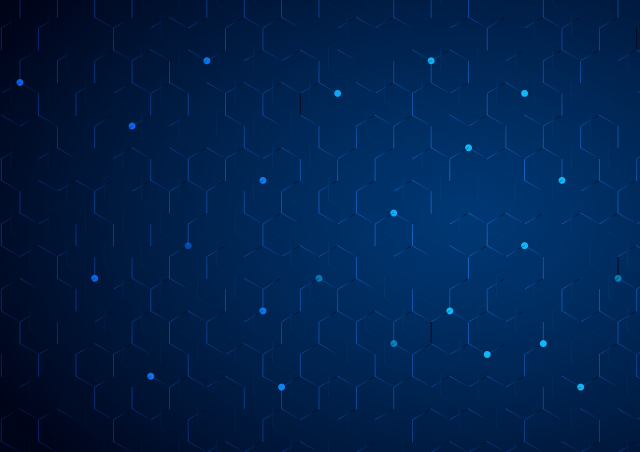
This background is drawn by a WebGL 2 fragment shader. Its source:

```glsl
#version 300 es
precision highp float;
// Dark blue technology background: broken honeycomb lines with glowing nodes.

uniform vec2 u_resolution;
out vec4 fragColor;

// Honeycomb measures, in canvas heights
const float CELL_W = 0.0827;
const float ROW_H = 0.0722;
const float SIDE = 0.0481;
const vec2 GRID_ORIGIN = vec2(0.0028, 0.0233);

float hash(vec2 p) {
  vec3 q = fract(vec3(p.xyx) * vec3(0.1031, 0.1030, 0.0973));
  q += dot(q, q.yzx + 33.33);
  return fract((q.x + q.y) * q.z);
}

// Lower vertex of the upright edge in a given column and row
vec2 vertexAt(float column, float row) {
  return GRID_ORIGIN + vec2((column + 0.5 * mod(row, 2.0)) * CELL_W, row * ROW_H);
}

float nearestColumn(float x, float row) {
  return round((x - GRID_ORIGIN.x) / CELL_W - 0.5 * mod(row, 2.0));
}

// x: distance to the segment from the origin to b, y: position along it
vec2 segment(vec2 p, vec2 b) {
  float t = clamp(dot(p, b) / dot(b, b), 0.0, 1.0);
  return vec2(length(p - b * t), t);
}

float stroke(float dist, float halfWidth, float pixel) {
  return clamp((halfWidth - dist) / pixel + 0.5, 0.0, 1.0);
}

// x: lit line coverage, y: shadow line coverage
vec2 honeycomb(vec2 p, float seed, float pixel) {
  float row = floor((p.y - GRID_ORIGIN.y + ROW_H - SIDE) / ROW_H);
  float column = nearestColumn(p.x, row);
  vec2 local = p - vertexAt(column, row);
  vec2 id = vec2(column, row) + 20.0 + seed;
  vec2 ink = vec2(0.0);

  // Upright edge, lit or now and then black
  float pick = hash(id);
  vec2 s = segment(local, vec2(0.0, SIDE));
  float line = stroke(s.x, 0.0009, pixel);
  ink.x = line * step(pick, 0.62) * mix(0.95, 0.6, s.y * hash(id + 7.0));
  ink.y = line * step(0.975, pick);

  // Two slanted edges fading from light to shadow
  for (float side = -1.0; side < 2.0; side += 2.0) {
    s = segment(local, vec2(side * 0.5 * CELL_W, SIDE - ROW_H));
    float shown = step(hash(id + 31.0 + side * 5.0), 0.66);
    float lit = side > 0.0 ? 1.0 - s.y : smoothstep(0.3, 1.0, s.y);
    float dark = side > 0.0 ? smoothstep(0.75, 1.0, s.y) * 0.4
                            : smoothstep(0.0, 0.12, s.y) * smoothstep(0.5, 0.2, s.y);
    line = stroke(s.x, 0.0008, pixel) * shown;
    ink = max(ink, line * vec2(0.15 + 0.6 * lit, 0.8 * dark));
  }
  return ink;
}

void main() {
  vec2 p = gl_FragCoord.xy / u_resolution.y;
  float pixel = 1.0 / u_resolution.y;

  // Wide elliptical glow right of centre
  float d = length((p - vec2(1.035, 0.518)) / vec2(1.14, 0.79));
  float green = max(0.22 - 0.135 * d - 0.06 * d * d, 0.015);
  vec3 color = vec3(0.0, green, 0.07 + 1.76 * green);
  float glow = clamp(1.1 - d, 0.0, 1.0);

  // Faint shifted honeycomb behind the main one
  vec2 ghost = honeycomb(p - vec2(0.021, 0.029), 113.0, pixel);
  color = mix(color, vec3(0.02, 0.36, 0.66), 0.17 * ghost.x * (0.3 + glow));

  // Main honeycomb
  vec2 lines = honeycomb(p, 0.0, pixel);
  color = mix(color, vec3(0.0, 0.01, 0.05), lines.y);
  vec3 lineColor = mix(vec3(0.02, 0.2, 0.58), vec3(0.1, 0.5, 0.95), glow);
  color = mix(color, lineColor, 0.8 * lines.x * (1.0 - 0.7 * lines.y));

  // Nodes snapped to vertices, spread by the golden ratio
  for (float i = 0.0; i < 23.0; i++) {
    float row = 11.0 - floor(10.99 * fract(i * 0.618));
    float x = 0.044 + 1.324 * pow(i / 22.0, 0.75);
    vec2 center = vertexAt(nearestColumn(x, row), row);
    center.y += SIDE * step(0.6, fract(i * 0.37));
    vec2 q = p - center;
    float disc = stroke(length(q), 0.0076, pixel);
    float bright = hash(vec2(i, 4.0)) < 0.15 ? 0.55 : 0.95;
    vec3 nodeColor = mix(vec3(0.04, 0.4, 0.95), vec3(0.06, 0.75, 1.0),
                         smoothstep(0.2, 0.95, x + 0.3 * hash(vec2(i, 9.0)) - 0.15));
    color = mix(color, nodeColor, disc * bright);
    float spoke = stroke(segment(q, vec2(-0.007, -0.004)).x, 0.0007, pixel);
    color = mix(color, vec3(0.0, 0.1, 0.3), 0.5 * spoke * disc * step(0.3, hash(vec2(i, 2.0))));
  }

  fragColor = vec4(color, 1.0);
}
```
